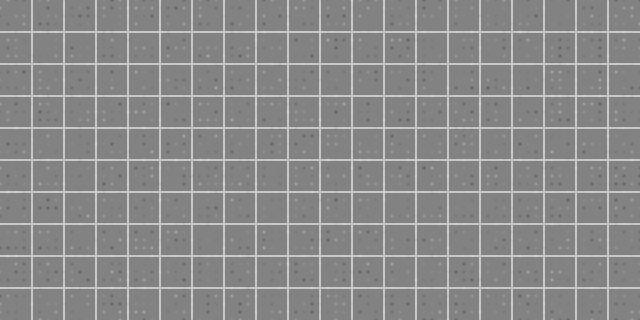
Write a Shadertoy shader that draws this pattern.

```glsl
// Grey square tiles, twenty by ten, parted by thin pale joints.
// Joints are distances to the nearest whole coordinate; a finer lattice carries
// soft specks whose hashed strength makes each one lighter or darker.

const float ROWS = 10.0;
const float SPECKS_PER_TILE = 4.0;
const float JOINT_HALF_WIDTH = 0.022;
const float SPECK_RADIUS = 0.32;
const float SPECK_CONTRAST = 0.15;
const vec3 TILE_COLOR = vec3(0.51);
const vec3 JOINT_COLOR = vec3(0.90);

float hash21(vec2 p) {
    vec3 q = fract(vec3(p.xyx) * vec3(0.1031, 0.1030, 0.0973));
    q += dot(q, q.yzx + 33.33);
    return fract((q.x + q.y) * q.z);
}

// Signed brightness of the soft dot around the nearest lattice node.
float specks(vec2 p, float radius) {
    vec2 node = round(p);
    float strength = 2.0 * hash21(node + 17.0) - 1.0;
    float falloff = 1.0 - smoothstep(0.0, radius, length(p - node));
    return strength * abs(strength) * falloff;
}

// Coverage of the inner grid lines; the outer border stays open.
float joints(vec2 p, vec2 count, float halfWidth, float pixel) {
    vec2 line = round(p);
    vec2 cover = clamp((halfWidth - abs(p - line)) / pixel + 0.5, 0.0, 1.0);
    vec2 inner = step(0.5, line) * step(line, count - 0.5);
    cover *= inner;
    return max(cover.x, cover.y);
}

void mainImage(out vec4 fragColor, in vec2 fragCoord) {
    // One unit is one tile.
    float pixel = ROWS / iResolution.y;
    vec2 p = fragCoord * pixel;
    vec2 count = iResolution.xy * pixel;

    // Speckled tile surface
    float speck = specks(p * SPECKS_PER_TILE, SPECK_RADIUS);
    vec3 color = TILE_COLOR + SPECK_CONTRAST * speck;

    // Pale joints on top
    color = mix(color, JOINT_COLOR, joints(p, count, JOINT_HALF_WIDTH, pixel));
    fragColor = vec4(color, 1.0);
}
```
